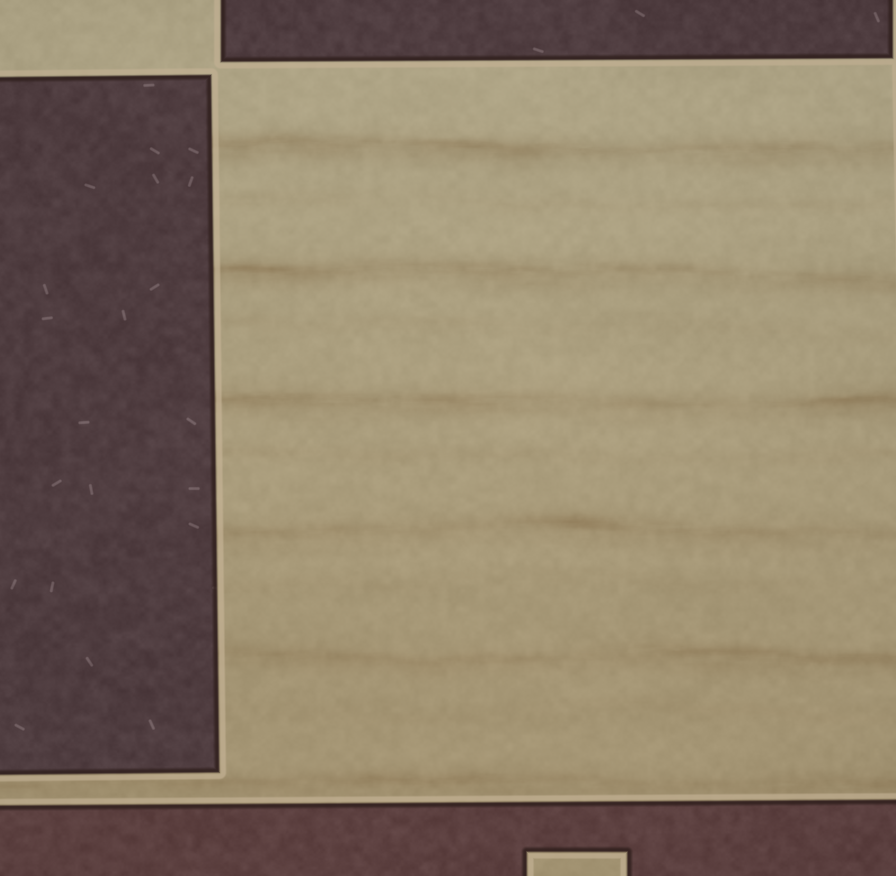
This pattern is drawn by a Shadertoy shader. Its source:

```glsl
// Inlaid wood: dark plum panels around a pale, horizontally grained field.
// One signed distance to all dark panels drives the fill, the dark border
// and the light rim; looped soft bands and stretched noise make the grain.

const vec3 WOOD_LOW   = vec3(0.635, 0.575, 0.445);
const vec3 WOOD_HIGH  = vec3(0.675, 0.635, 0.515);
const vec3 STREAK     = vec3(0.520, 0.430, 0.295);
const vec3 PLUM       = vec3(0.308, 0.236, 0.248);
const vec3 MAROON     = vec3(0.360, 0.250, 0.248);
const vec3 BORDER     = vec3(0.190, 0.125, 0.115);
const vec3 RIM        = vec3(0.760, 0.690, 0.575);
const float SOFTNESS  = 0.0016;
const float STREAK_TOP = 0.831;
const float STREAK_GAP = 0.1450;
const int STREAK_COUNT = 6;

float hash(vec2 p) {
    vec3 q = fract(vec3(p.xyx) * 0.1031);
    q += dot(q, q.yzx + 33.33);
    return fract((q.x + q.y) * q.z);
}

float noise(vec2 p) {
    vec2 i = floor(p), f = fract(p);
    f = f * f * (3.0 - 2.0 * f);
    return mix(mix(hash(i), hash(i + vec2(1, 0)), f.x),
               mix(hash(i + vec2(0, 1)), hash(i + vec2(1, 1)), f.x), f.y);
}

float fbm(vec2 p) {
    float sum = 0.0, amp = 0.5;
    for (int i = 0; i < 4; i++) {
        sum += amp * noise(p);
        p = p * 2.03 + 17.3;
        amp *= 0.5;
    }
    return sum / 0.9375;
}

float boxDist(vec2 p, vec2 lo, vec2 hi) {
    vec2 d = max(lo - p, p - hi);
    return length(max(d, 0.0)) + min(max(d.x, d.y), 0.0);
}

// Dark panels, each sheared slightly to follow the tilted joints
float panelDist(vec2 p) {
    float left = boxDist(p + vec2(0.0114 * p.y, -0.011 * p.x),
                         vec2(-0.5, 0.1155), vec2(0.2461, 0.912));
    float top = boxDist(p - vec2(0.0, 0.0055 * p.x),
                        vec2(0.2465, 0.928), vec2(0.9965, 1.5));
    float base = p.y - 0.0805 - 0.0066 * p.x;
    float inlay = boxDist(p, vec2(0.588, -0.5), vec2(0.7, 0.0275));
    return min(min(left, top), max(base, -inlay));
}

// Strength of the brown growth bands, each with a fainter band below it
float streaks(vec2 p) {
    float sum = 0.0;
    float fibre = fbm(vec2(p.x * 14.0, p.y * 85.0));
    for (int i = 0; i < STREAK_COUNT; i++) {
        float k = float(i);
        float wave = 0.018 * (noise(vec2(p.x * 4.5 + k * 9.7, k)) - 0.5)
                   + 0.006 * (noise(vec2(p.x * 19.0, k * 5.3)) - 0.5);
        float dy = p.y - STREAK_TOP + k * STREAK_GAP - wave;
        float patchy = 0.45 + 0.75 * noise(vec2(p.x * 7.0 + k * 3.1, k * 2.7));
        float core = exp(-pow(dy / 0.0065, 2.0));
        float haze = exp(-pow((dy + 0.005) / 0.018, 2.0));
        float faint = exp(-pow((dy + 0.063) / 0.012, 2.0));
        sum += patchy * (0.34 * core * fibre + 0.30 * haze * (0.3 + fibre)
                         + 0.18 * faint * fibre);
    }
    return sum;
}

// Sparse short scratches, one candidate per cell
float scratches(vec2 p) {
    vec2 cell = floor(p * 26.0), f = fract(p * 26.0) - 0.5;
    float seed = hash(cell + 4.0);
    float angle = 6.283 * hash(cell + 31.0);
    vec2 dir = vec2(cos(angle), sin(angle));
    f += 0.4 * (vec2(hash(cell + 7.0), hash(cell + 19.0)) - 0.5);
    float d = length(f - dir * clamp(dot(f, dir), -0.12, 0.12));
    return step(0.82, seed) * (1.0 - smoothstep(0.01, 0.07, d));
}

void mainImage(out vec4 fragColor, in vec2 fragCoord) {
    vec2 p = fragCoord / iResolution.xy;
    float soft = max(SOFTNESS, 0.8 / iResolution.y);
    float d = panelDist(p);
    float mottle = fbm(p * 95.0) - 0.5;
    float cloud = fbm(p * vec2(5.0, 16.0)) - 0.5;

    // Pale wood with its growth bands
    vec3 wood = mix(WOOD_LOW, WOOD_HIGH, smoothstep(0.0, 1.0, p.y));
    wood = mix(wood, STREAK, clamp(streaks(p), 0.0, 0.75));
    wood += 0.035 * cloud + 0.045 * mottle;

    // Light rim along the joints, including the one leaving at the right
    float rightJoint = 1.003 + 0.02 * (0.93 - p.y) - p.x;
    float rimDist = min(d, mix(1.0, rightJoint, step(p.y, 0.93)));
    float rim = 1.0 - smoothstep(0.0015, 0.0045, abs(rimDist - 0.0045));
    wood = mix(wood, RIM, 0.72 * rim);

    // Dark panels, redder in the lower band
    vec3 panel = mix(MAROON, PLUM, smoothstep(0.085, 0.1, p.y));
    panel += 0.02 * cloud + 0.075 * mottle;
    panel += 0.13 * scratches(p) * smoothstep(0.1, 0.12, p.y);
    float border = smoothstep(-0.0075, -0.0025, d);
    panel = mix(panel, BORDER, 0.85 * border);

    vec3 color = mix(panel, wood, smoothstep(-soft, soft, d));

    // Gentle corner falloff
    vec2 c = p - 0.5;
    color *= 1.02 - 0.09 * dot(c, c);
    fragColor = vec4(color, 1.0);
}
```
